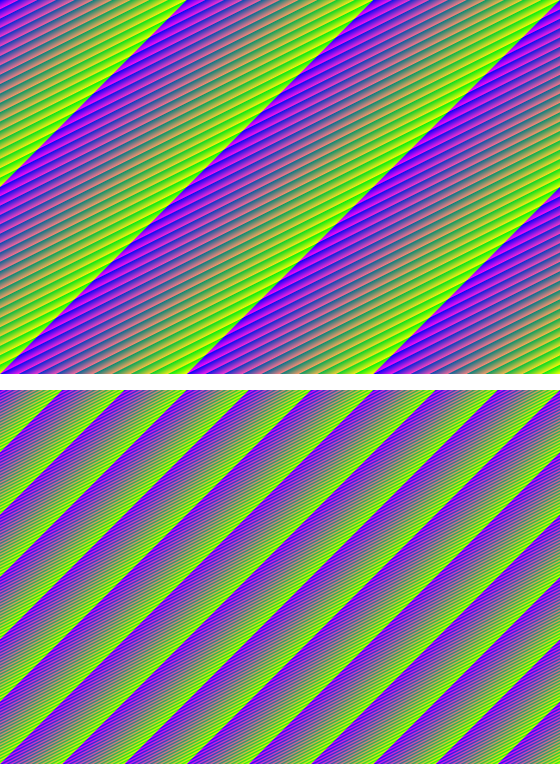
Top: one tile. Bottom: repeated 3 by 3.
Write a Shadertoy shader that draws this pattern.

```glsl
// Diagonal colour ramps: wide bands fade from blue to green, while fine,
// shallower stripes ramp red from none to full. Both are sawtooth waves with
// whole cycle counts on each axis, so the canvas tiles without a seam.

const vec2 BAND_CYCLES = vec2(3.0, 2.0);     // wide bands across, down
const vec2 STRIPE_CYCLES = vec2(30.0, 40.0); // fine stripes across, down

// Integral of fract(x)
float sawIntegral(float x) {
    float f = fract(x);
    return 0.5 * (floor(x) + f * f);
}

// Sawtooth averaged over a window, which smooths its sharp edge
float smoothSaw(float x, float window) {
    return (sawIntegral(x + 0.5 * window) - sawIntegral(x - 0.5 * window)) / window;
}

// Slanted ramp repeating the given number of times along each axis
float diagonalRamp(vec2 uv, vec2 cycles, vec2 pixelSize) {
    return smoothSaw(dot(uv, cycles), length(cycles * pixelSize));
}

void mainImage(out vec4 fragColor, in vec2 fragCoord) {
    vec2 pixelSize = 1.0 / iResolution.xy;
    vec2 uv = fragCoord * pixelSize;
    uv.y = 1.0 - uv.y; // ramps grow rightward and downward

    float band = diagonalRamp(uv, BAND_CYCLES, pixelSize);
    float stripe = diagonalRamp(uv, STRIPE_CYCLES, pixelSize);

    // Stripes drive red; bands trade blue for green
    fragColor = vec4(stripe, band, 1.0 - band, 1.0);
}
```
